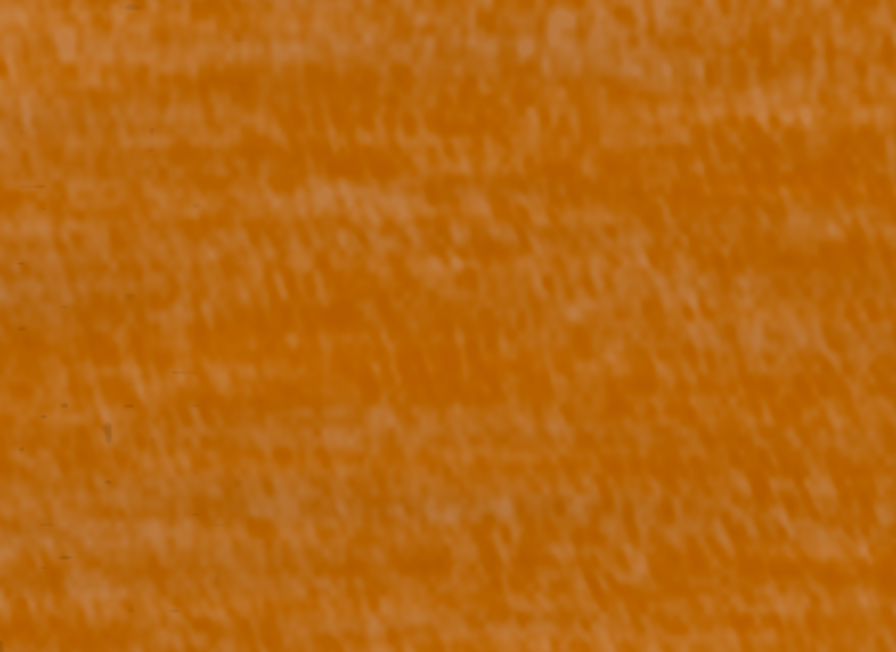
Write a WebGL 2 fragment shader that draws this texture.

```glsl
#version 300 es
precision highp float;

// Orange varnished wood: soft horizontal streaks crossed by short pale pores
// that lean to the left as they rise. Stretched value noises are summed into
// one paleness value, which tints a saturated base colour.

uniform vec2 u_resolution;
out vec4 fragColor;

// Colours
const vec3 BASE_ORANGE = vec3(0.710, 0.381, 0.0);
const vec3 PALE_TINT = vec3(0.026, 0.074, 0.180);   // added at full paleness
const float PALE_MEAN = 0.33;
const float PALE_SPREAD = 0.40;
const float PALE_SOFTNESS = 0.05;
const float SHADE_DEPTH = 0.035;
const float FLECK_DEPTH = 0.12;

// Noise cells per canvas height, across and up
const vec2 PATCH_FREQ = vec2(2.2, 6.0);
const vec2 STREAK_FREQ = vec2(3.2, 23.0);
const vec2 THREAD_FREQ = vec2(7.0, 46.0);
const vec2 PORE_FREQ = vec2(66.0, 27.0);
const vec2 GRAIN_FREQ = vec2(80.0, 64.0);
const vec2 FLECK_FREQ = vec2(30.0, 60.0);

// Strength of each layer
const float PATCH_AMOUNT = 0.65;
const float STREAK_AMOUNT = 0.95;
const float THREAD_AMOUNT = 0.75;
const float PORE_AMOUNT = 1.55;
const float GRAIN_AMOUNT = 0.75;

const float PORE_SLANT = 0.36;
const float PORE_WANDER = 0.012;
const float GRAIN_WAVE = 0.008;

float hash(vec2 cell) {
    vec3 h = fract(vec3(cell.xyx) * 0.1031);
    h += dot(h, h.yzx + 33.33);
    return fract((h.x + h.y) * h.z);
}

// Smooth value noise from -1 to 1
float noise(vec2 p) {
    vec2 cell = floor(p);
    vec2 f = fract(p);
    f = f * f * (3.0 - 2.0 * f);
    float low = mix(hash(cell), hash(cell + vec2(1.0, 0.0)), f.x);
    float high = mix(hash(cell + vec2(0.0, 1.0)), hash(cell + vec2(1.0, 1.0)), f.x);
    return 2.0 * mix(low, high, f.y) - 1.0;
}

// Slanted pores, straightening towards the top of the board
float pores(vec2 p) {
    float lean = PORE_SLANT * (p.y - 0.2 * pow(p.y, 4.0));
    float wander = PORE_WANDER * noise(p * 7.0 + 31.0);
    vec2 q = vec2(p.x + lean + wander, p.y + 0.6 * wander);
    float main = noise(q * PORE_FREQ + 113.0);
    float second = noise(q * PORE_FREQ * vec2(0.73, 1.45) + 271.0);
    return 0.8 * main + 0.6 * second;
}

// Signed paleness: below 0 is deep orange, 1 is fully pale
float paleness(vec2 p) {
    float bands = PATCH_AMOUNT * noise(p * PATCH_FREQ + 17.0);
    bands += STREAK_AMOUNT * noise(p * STREAK_FREQ + 47.0);
    bands += THREAD_AMOUNT * noise(p * THREAD_FREQ + 79.0);

    // Pores stand out more in some areas than in others
    float poreStrength = 1.0 + 0.35 * noise(p * vec2(4.0, 9.0) + 61.0);
    float marks = PORE_AMOUNT * poreStrength * pores(p);
    marks += GRAIN_AMOUNT * noise(p * GRAIN_FREQ + 151.0);

    // The left side and the outer edges are worn paler
    float wear = 0.45 * (1.0 - smoothstep(0.0, 0.8, p.x));
    wear += 0.6 * smoothstep(0.25, 0.5, abs(p.y - 0.5)) - 0.3;
    return PALE_MEAN + PALE_SPREAD * (bands + marks + wear);
}

// Slow light and dark bands along the grain
float shading(vec2 p) {
    float slow = noise(p * vec2(1.3, 9.0) + 201.0);
    float narrow = noise(p * vec2(2.5, 27.0) + 233.0);
    return 1.0 + SHADE_DEPTH * (0.6 * slow + 0.5 * narrow);
}

// Rare small dark flecks, mostly on the left
float flecks(vec2 p) {
    float spot = smoothstep(0.82, 1.0, noise(p * FLECK_FREQ + 307.0));
    return spot * (1.0 - smoothstep(0.1, 0.5, p.x));
}

void main() {
    vec2 p = gl_FragCoord.xy / u_resolution.y;
    p.y += GRAIN_WAVE * noise(p * vec2(2.5, 3.0) + 11.0);

    // Blue bottoms out in the deep orange, while red and green keep varying
    float pale = clamp(paleness(p), -0.6, 1.35);
    float visible = 0.5 * (pale + sqrt(pale * pale + PALE_SOFTNESS * PALE_SOFTNESS));
    vec3 tint = PALE_TINT * vec3(pale, mix(pale, visible, 0.4), visible);
    vec3 colour = (BASE_ORANGE + tint) * shading(p) * (1.0 - FLECK_DEPTH * flecks(p));
    fragColor = vec4(clamp(colour, 0.0, 1.0), 1.0);
}
```
